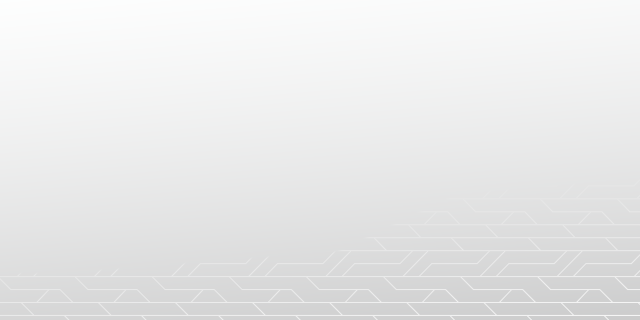
A Shadertoy shader for this background:

```glsl
#define PALE vec3(0.984, 0.986, 0.986)
#define DEEP vec3(0.818, 0.819, 0.820)
#define TILT 0.09
#define UNIT 0.0405
#define ORIGIN vec2(1.198, 0.6213)
#define PERIOD vec2(5.95, 6.0)
#define SKEW 0.033
#define HALF_WIDTH 0.0016
#define LINE_STRENGTH 0.92

// Distance to a segment repeated over the whole lattice
float strand(vec2 p, vec2 a, vec2 b) {
    vec2 halfSpan = 0.5 * (b - a);
    vec2 q = p - 0.5 * (a + b);
    q -= PERIOD * round(q / PERIOD);
    float along = clamp(dot(q, halfSpan) / dot(halfSpan, halfSpan), -1.0, 1.0);
    return length(q - halfSpan * along);
}

// Distance to the circuit-like lattice, in lattice units
float lattice(vec2 p) {
    // The upper tile leans slightly to the right
    p.x -= SKEW * max(PERIOD.y - p.y, 0.0);

    // Unbroken rails on rows 0, 2, 3 and 4
    float d = strand(p, vec2(0.0), vec2(PERIOD.x, 0.0));
    for (float row = 2.0; row < 4.5; row++)
        d = min(d, strand(p, vec2(0.0, row), vec2(PERIOD.x, row)));

    // Stepped strand and its rising brace
    d = min(d, strand(p, vec2(0.0, 0.0), vec2(1.0, 1.0)));
    d = min(d, strand(p, vec2(1.0, 1.0), vec2(4.8, 1.0)));
    d = min(d, strand(p, vec2(4.8, 1.0), vec2(5.8, 2.0)));
    d = min(d, strand(p, vec2(3.0, 2.0), vec2(3.95, 1.0)));

    // Short falling braces
    d = min(d, strand(p, vec2(1.8, 2.0), vec2(2.8, 3.0)));
    d = min(d, strand(p, vec2(5.13, 3.0), vec2(6.13, 4.0)));

    // Double rising strands
    d = min(d, strand(p, vec2(1.5, 6.0), vec2(3.4, 4.0)));
    d = min(d, strand(p, vec2(2.75, 6.0), vec2(3.7, 5.0)));
    d = min(d, strand(p, vec2(3.7, 5.0), vec2(7.2, 5.0)));
    return min(d, strand(p, vec2(7.2, 5.0), vec2(8.15, 4.0)));
}

// Opacity of the lattice: stepped upper limit, fading up and left
float latticeOpacity(vec2 p) {
    float limit = min(0.868 - 0.08 * p.x, 0.853);
    limit -= clamp(0.4 * (p.x - 1.055), 0.0, 0.15);
    float fade = -0.2 + 0.2 * p.x + 1.87 * (p.y - 0.6);
    return LINE_STRENGTH * clamp(fade, 0.0, 0.9) * smoothstep(-0.004, 0.008, p.y - limit);
}

void mainImage(out vec4 fragColor, in vec2 fragCoord) {
    float pixel = 1.0 / iResolution.y;
    vec2 p = fragCoord * pixel;
    p.y = 1.0 - p.y; // measured down from the top edge

    // Slanted backdrop gradient, steepening gently toward the bottom
    float depth = p.y + TILT * (p.x - 1.0);
    vec3 color = mix(PALE, DEEP, depth * (0.64 + 0.36 * depth));

    // White line work
    float d = lattice((p - ORIGIN) / UNIT) * UNIT;
    float line = clamp((HALF_WIDTH - d) / pixel + 0.5, 0.0, 1.0);
    color = mix(color, vec3(1.0), line * latticeOpacity(p));

    fragColor = vec4(color, 1.0);
}
```
